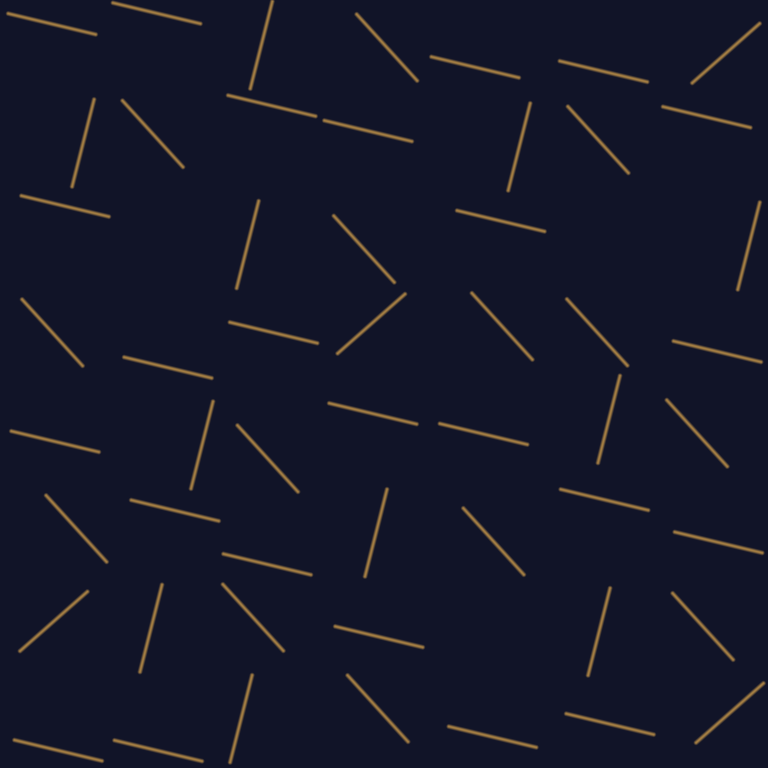
A Shadertoy shader for this pattern:

```glsl
// Thin gold dashes scattered over a midnight blue ground, in four fixed directions.
// Each grid cell holds at most one dash, jittered only as far as its cell allows,
// and gradient noise bends the grid so that its rows and columns do not show.

const vec3 NIGHT = vec3(0.067, 0.078, 0.157);
const vec3 GOLD = vec3(0.645, 0.495, 0.262);
const vec2 GRID = vec2(7.0, 8.0);
const float HALF_LENGTH = 0.0585;
const float SOFT_RADIUS = 0.0042;
const float MARGIN = 0.005;
const float BEND = 0.05;
const float PI = 3.14159265;

// Two random values in 0..1 for each lattice point
vec2 hash2(vec2 p) {
    vec3 q = fract(p.xyx * vec3(0.1031, 0.1030, 0.0973));
    q += dot(q, q.yzx + 33.33);
    return fract((q.xx + q.yz) * q.zy);
}

// Contribution of one lattice corner to the gradient noise
float cornerSlope(vec2 corner, vec2 offset) {
    float angle = 2.0 * PI * hash2(corner).x;
    return dot(vec2(cos(angle), sin(angle)), offset);
}

float gradientNoise(vec2 p) {
    vec2 i = floor(p), f = fract(p);
    vec2 u = f * f * f * (f * (f * 6.0 - 15.0) + 10.0);
    vec2 e = vec2(1.0, 0.0);
    float low = mix(cornerSlope(i, f), cornerSlope(i + e, f - e), u.x);
    float high = mix(cornerSlope(i + e.yx, f - e.yx), cornerSlope(i + 1.0, f - 1.0), u.x);
    return mix(low, high, u.y);
}

// Smooth shift of the grid that fades out towards the canvas border
vec2 gridBend(vec2 p) {
    vec2 shift = vec2(gradientNoise(p * 2.5 + 11.3), gradientNoise(p * 2.5 + 47.7));
    return BEND * shift * sin(PI * p);
}

// Direction for a choice in 0..1; zero leaves the cell empty
vec2 dashDirection(float choice) {
    if (choice < 0.42) return vec2(0.973, -0.232);
    if (choice < 0.69) return vec2(0.673, -0.739);
    if (choice < 0.88) return vec2(0.245, 0.970);
    if (choice < 0.95) return vec2(0.750, 0.661);
    return vec2(0.0);
}

float segmentDistance(vec2 p, vec2 direction, float halfLength) {
    float along = clamp(dot(p, direction), -halfLength, halfLength);
    return length(p - direction * along);
}

// Distance from p to the dash that belongs to a cell
float dashDistance(vec2 p, vec2 cell) {
    // A low-discrepancy sequence keeps the shares of the directions even
    float choice = fract(0.37 + dot(cell, vec2(0.7549, 0.5698)));
    vec2 direction = dashDirection(choice);
    if (direction == vec2(0.0)) return 1.0;

    vec2 slack = max(0.5 / GRID - abs(direction) * HALF_LENGTH - MARGIN, 0.0);
    vec2 jitter = (2.0 * hash2(cell + 5.0) - 1.0) * slack;
    vec2 center = (cell + 0.5) / GRID;
    return segmentDistance(p - center - jitter - gridBend(center), direction, HALF_LENGTH);
}

void mainImage(out vec4 fragColor, in vec2 fragCoord) {
    vec2 p = fragCoord / iResolution.y;
    vec2 home = floor(p * GRID);

    // Nearest dash among the neighbouring cells
    float nearest = 1.0;
    for (int y = -1; y <= 1; y++) {
        for (int x = -1; x <= 1; x++) {
            nearest = min(nearest, dashDistance(p, home + vec2(x, y)));
        }
    }

    // Soft-edged stroke
    float ink = 1.0 - smoothstep(0.0, SOFT_RADIUS, nearest);
    fragColor = vec4(mix(NIGHT, GOLD, ink), 1.0);
}
```
